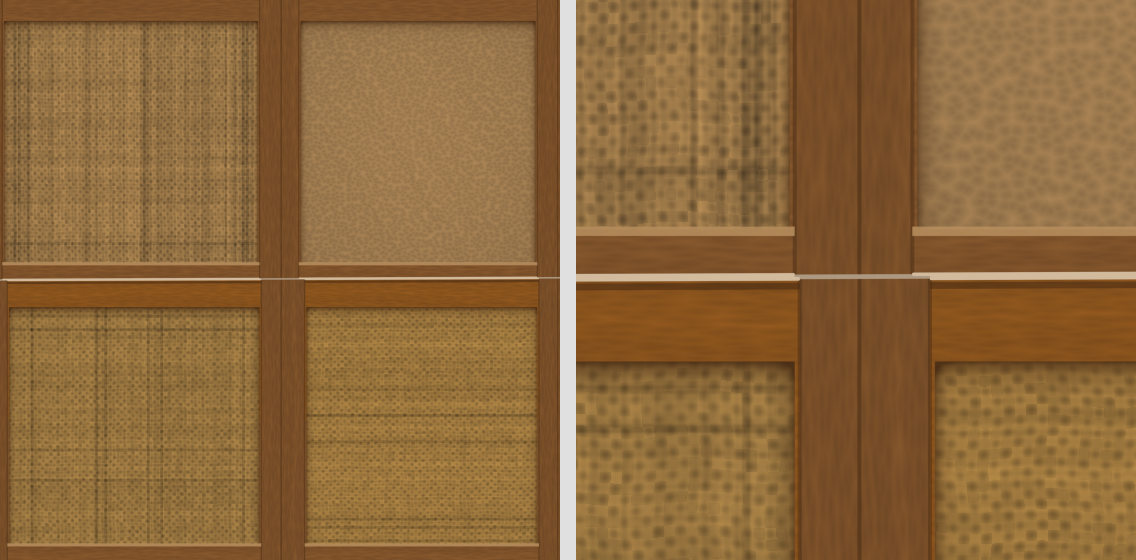
Left, the full canvas; right, a detail of the centre.
Give the GLSL for this texture, as a WebGL 2 fragment shader.

```glsl
#version 300 es
precision highp float;
// Two by two wooden frames holding woven cane, plaid, reed and leather panels.
// Each quadrant sets its panel bounds and surface; threads are sine lattices,
// leather is cellular noise, and slubs and wood grain are layered sines.
uniform vec2 u_resolution;
out vec4 fragColor;

const float PI = 3.14159265;
const vec3 WOOD = vec3(0.47, 0.305, 0.155);
const vec3 ORANGE_WOOD = vec3(0.53, 0.32, 0.11);
const vec3 SHADOW = vec3(0.27, 0.16, 0.07);
const vec3 LEDGE = vec3(0.72, 0.56, 0.37);
const vec3 TRIM = vec3(0.84, 0.75, 0.64);

float hash(vec2 p) {
  vec3 q = fract(p.xyx * vec3(0.1031, 0.1030, 0.0973));
  q += dot(q, q.yzx + 33.33);
  return fract((q.x + q.y) * q.z);
}

// Antialiased band around a centre value
float band(float x, float centre, float halfWidth, float aa) {
  return 1.0 - smoothstep(halfWidth - aa, halfWidth + aa, abs(x - centre));
}

// Irregular one-dimensional variation, roughly -1 to 1
float layeredSines(float x, float seed) {
  float sum = 0.0, freq = 40.0;
  for (int i = 0; i < 7; i++) {
    sum += sin(x * freq + seed * float(i + 1) + 1.7 * sin(x * freq * 0.37 + seed));
    freq *= 1.63;
  }
  return sum / 3.5;
}

// Distance to the nearest scattered point
float cellular(vec2 p) {
  vec2 id = floor(p);
  float nearest = 2.0;
  for (int y = -1; y <= 1; y++) {
    for (int x = -1; x <= 1; x++) {
      vec2 cell = id + vec2(x, y);
      vec2 point = cell + vec2(hash(cell), hash(cell + 57.0));
      nearest = min(nearest, distance(p, point));
    }
  }
  return nearest;
}

// Raised over-and-under crossings with uneven threads
float weave(vec2 p, vec2 density, float seed) {
  vec2 wobble = 0.0012 * vec2(sin(p.y * 91.0 + seed), sin(p.x * 73.0 + seed));
  vec2 t = (p + wobble) * density;
  float crossing = sin(PI * t.x) * sin(PI * t.y);
  float gaps = cos(2.0 * PI * t.x) + cos(2.0 * PI * t.y);
  return 0.65 * crossing + 0.22 * gaps + 0.9 * (hash(floor(t) + seed) - 0.5);
}

// Sparse dark threads running across one axis
float darkThreads(float x, float density, float share, float seed) {
  float thread = x * density;
  float chosen = step(1.0 - share, hash(vec2(floor(thread), seed)));
  return chosen * smoothstep(0.5, 0.15, abs(fract(thread) - 0.5));
}

vec3 wovenPanel(vec2 p, vec3 base, vec2 density, vec2 streak, vec2 slub, float seed) {
  float tone = 1.0 + 0.13 * weave(p, density, seed);
  tone += streak.x * layeredSines(p.x, seed) + streak.y * layeredSines(p.y, seed + 2.0);
  tone -= 0.16 * darkThreads(p.x, 130.0, slub.x, seed);
  tone -= 0.14 * darkThreads(p.y, 130.0, slub.y, seed + 9.0);
  return base * tone;
}

vec3 leatherPanel(vec2 p, vec3 base, vec2 local) {
  float grain = cellular(p * vec2(125.0, 155.0)) - 0.45;
  float glow = 0.05 - 0.16 * dot(local - 0.5, local - 0.5);
  return base * (1.0 + 0.17 * grain + glow + 0.012 * layeredSines(p.x + p.y * 0.6, 3.0));
}

// Grain runs along p.y
vec3 woodGrain(vec2 p, vec3 base, float seed) {
  float fibre = cellular(p * vec2(260.0, 45.0) + seed) - 0.45;
  float rings = layeredSines(p.x + 0.004 * sin(p.y * 17.0), seed);
  return base * (1.0 + 0.12 * fibre + 0.035 * rings);
}

vec3 panelSurface(vec2 p, vec2 cell, vec2 local) {
  if (cell.x * cell.y > 0.5) return leatherPanel(p, vec3(0.60, 0.465, 0.30), local);
  if (cell.y > 0.5)
    return wovenPanel(p, vec3(0.585, 0.45, 0.27), vec2(165, 150), vec2(0.09, 0.045), vec2(0.18, 0.04), 1.3);
  if (cell.x > 0.5)
    return wovenPanel(p, vec3(0.60, 0.455, 0.235), vec2(150, 160), vec2(0.012, 0.065), vec2(0.0, 0.12), 4.1);
  return wovenPanel(p, vec3(0.58, 0.445, 0.24), vec2(150, 150), vec2(0.055, 0.045), vec2(0.10, 0.05), 6.7);
}

void main() {
  vec2 p = gl_FragCoord.xy / u_resolution;
  float aa = 0.75 / min(u_resolution.x, u_resolution.y);
  float trimY = 0.500 + 0.004 * p.x;
  vec2 cell = step(vec2(0.502, trimY), p);

  // Slightly uneven panel bounds
  vec2 low = mix(vec2(0.016, 0.028), vec2(0.5365, 0.530), cell);
  low.x += mix(0.0, mix(-0.009, 0.0, cell.x), cell.y) + 0.0105 * cell.x * (1.0 - cell.y);
  vec2 high = mix(vec2(0.4635, 0.4515), vec2(0.9595, 0.9625), cell) - vec2(0.003 * cell.y, 0.0);
  vec2 inset = min(p - low, high - p);
  float panel = smoothstep(-aa, aa, min(inset.x, inset.y));
  float rail = smoothstep(-aa, aa, inset.x + 0.003);

  // Frame: upright stiles, horizontal rails and their joints
  float underTrim = (1.0 - cell.y) * step(0.25, p.y);
  vec3 stile = woodGrain(p, WOOD, 2.0 + cell.x);
  vec3 rails = woodGrain(p.yx, mix(WOOD * 1.05, ORANGE_WOOD, underTrim), 5.0 + cell.y);
  vec3 color = mix(stile, rails, rail);
  float seams = band(p.x, 0.502, 0.0012, aa) + band(p.x, 0.996, 0.001, aa);
  float joint = band(inset.x, -0.003, 0.0012, aa);
  color = mix(color, SHADOW, min(0.6, 0.5 * seams + 0.45 * joint));
  color = mix(color, SHADOW, 0.55 * rail * band(p.y, trimY - 0.0055, 0.002, aa));

  // Recessed panel with shade from the top and sides
  vec3 surface = panelSurface(p, cell, (p - low) / (high - low));
  float topShade = exp(-max(high.y - p.y, 0.0) / 0.007);
  float sideShade = exp(-max(inset.x, 0.0) / 0.004);
  surface = mix(surface, SHADOW, min(0.9, 0.85 * topShade + 0.6 * sideShade));
  color = mix(color, surface, panel);

  // Pale sill and the thin trim between rows
  float sill = rail * band(p.y, low.y - 0.001, 0.0028, aa);
  color = mix(color, LEDGE, 0.85 * sill);
  float trim = band(p.y, trimY, mix(0.0014, 0.0023, rail), aa);
  color = mix(color, mix(TRIM * 0.82, TRIM, rail), 0.95 * trim);
  fragColor = vec4(color, 1.0);
}
```
